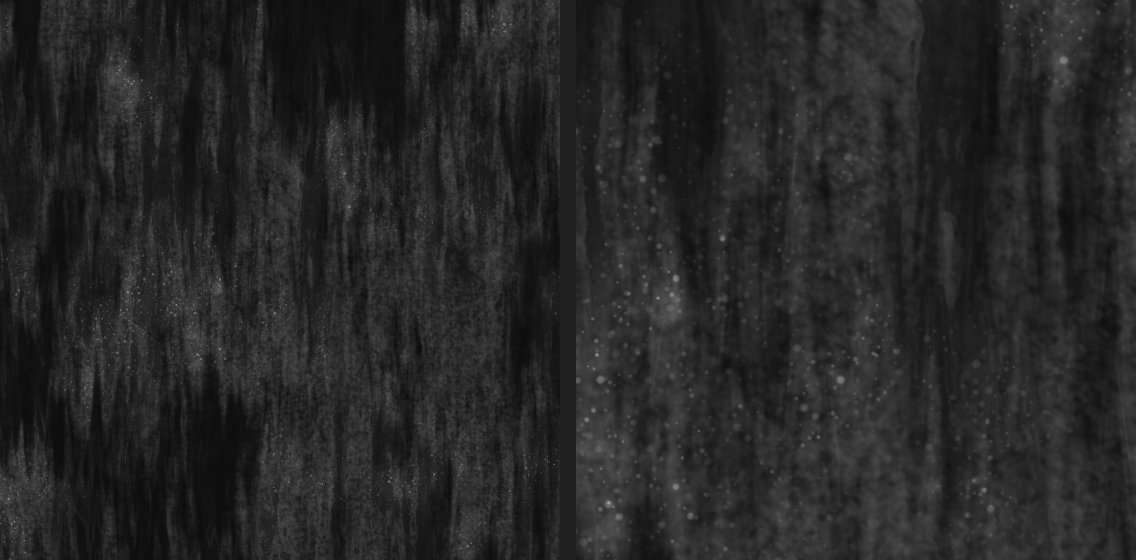
Left: the whole. Right: its middle third, enlarged.
Write a WebGL 2 fragment shader that draws this texture.

```glsl
#version 300 es
precision highp float;
// Dark weathered wall: soft pale patches streaked by vertical stains.
// Stretched fractal noise forms the stains and runs; finer noise adds
// mottling, round bright flecks and a few scattered smudges.

uniform vec2 u_resolution;
out vec4 fragColor;

float hash(vec2 p) {
  return fract(sin(dot(p, vec2(127.1, 311.7))) * 43758.5453);
}

float noise(vec2 p) {
  vec2 cell = floor(p), f = fract(p);
  f = f * f * (3.0 - 2.0 * f);
  return mix(mix(hash(cell), hash(cell + vec2(1, 0)), f.x),
             mix(hash(cell + vec2(0, 1)), hash(cell + vec2(1, 1)), f.x), f.y);
}

// Fractal sum, normalised to the range 0 to 1
float fbm(vec2 p, int octaves) {
  float sum = 0.0, total = 0.0, amp = 0.5;
  for (int i = 0; i < octaves; i++) {
    sum += amp * noise(p);
    total += amp;
    amp *= 0.55;
    p = p * 2.03 + vec2(17.3, 9.1);
  }
  return sum / total;
}

// Turns the lattice so that round grain shows no rows
vec2 turned(vec2 p) {
  return mat2(0.8, 0.6, -0.6, 0.8) * p;
}

// Thin wandering vertical runs along one noise level
float drips(vec2 p) {
  float level = noise(p * vec2(42.0, 6.0)) + 0.3 * noise(p * vec2(110.0, 30.0));
  return 1.0 - smoothstep(0.0, 0.08, abs(level - 0.64));
}

// Round flecks of mixed size, one per grid cell, most of them faint
float flecks(vec2 p) {
  vec2 cell = floor(p);
  vec2 centre = 0.3 + 0.4 * vec2(hash(cell), hash(cell + 31.0));
  float radius = mix(0.15, 0.45, hash(cell + 57.0));
  float bright = pow(hash(cell + 83.0), 4.0);
  return bright * (1.0 - smoothstep(0.3, 1.0, length(fract(p) - centre) / radius));
}

// Soft dark blots with ragged outlines
float smudges(vec2 p) {
  float dark = 0.0;
  vec2 ragged = 0.05 * (vec2(fbm(p * 22.0, 3), fbm(p * 22.0 + 40.0, 3)) - 0.5);
  for (int i = 0; i < 9; i++) {
    float id = float(i);
    vec2 centre = vec2(hash(vec2(id, 3.7)), hash(vec2(id, 8.2)));
    float size = mix(0.012, 0.024, hash(vec2(id, 5.1)));
    vec2 d = (p + ragged - centre) / (size * vec2(1.0, 1.6));
    dark = max(dark, exp(-dot(d, d)));
  }
  return dark;
}

void main() {
  vec2 p = gl_FragCoord.xy / u_resolution;
  vec2 warped = p;
  warped.x += 0.012 * (fbm(p * vec2(9.0, 14.0), 3) - 0.5);
  warped.y += 0.12 * (noise(p * vec2(75.0, 4.0)) - 0.5);

  // Broad patches and long stains decide where the pale coat survives
  float patches = fbm(warped * vec2(6.0, 3.4) + 4.6, 4);
  float stains = fbm(warped * vec2(24.0, 3.2) + 21.0, 5);
  float fine = fbm(warped * vec2(110.0, 11.0) + 53.0, 3);
  float mottle = fbm(turned(p) * 32.0 + 71.0, 4);
  float grain = fbm(turned(p) * 190.0 + 11.0, 2);
  float level = 0.50 * patches + 0.42 * stains + 0.08 * mottle;
  float coat = smoothstep(0.40, 0.63, level + 0.14 * (fine - 0.5));

  float tone = mix(0.064, 0.182, coat);
  tone += (0.04 + 0.08 * coat) * (fine - 0.5);
  tone += (0.01 + 0.10 * coat) * (mottle - 0.5);
  tone += (0.02 + 0.13 * coat) * (grain - 0.5);

  // Flaked stains with broken edges
  float flake = 0.55 * fbm(warped * vec2(46.0, 6.0) + 90.0, 4) + 0.33 * mottle + 0.12 * grain;
  float flakeZone = smoothstep(0.45, 0.62, fbm(p * vec2(6.0, 3.0) + 33.0, 2));
  tone = mix(tone, 0.068, 0.7 * flakeZone * smoothstep(0.50, 0.56, flake));

  // Pale runs along the stains
  float runZone = smoothstep(0.46, 0.68, fbm(p * vec2(10.0, 5.0) + 62.0, 3));
  tone += 0.05 * drips(warped) * runZone * (0.3 + 0.7 * fine);

  // Bright mineral flecks, clustered on the pale coat
  float cluster = smoothstep(0.46, 0.74, fbm(p * vec2(8.0, 6.0) + 15.0, 4));
  float fleck = flecks(turned(p) * 120.0) + 0.8 * flecks(turned(p) * 205.0 + 9.0);
  tone += coat * ((0.03 + 0.26 * cluster) * fleck + 0.05 * cluster);

  tone = mix(tone, 0.06, 0.8 * smudges(p));
  fragColor = vec4(vec3(max(tone, 0.056)), 1.0);
}
```
